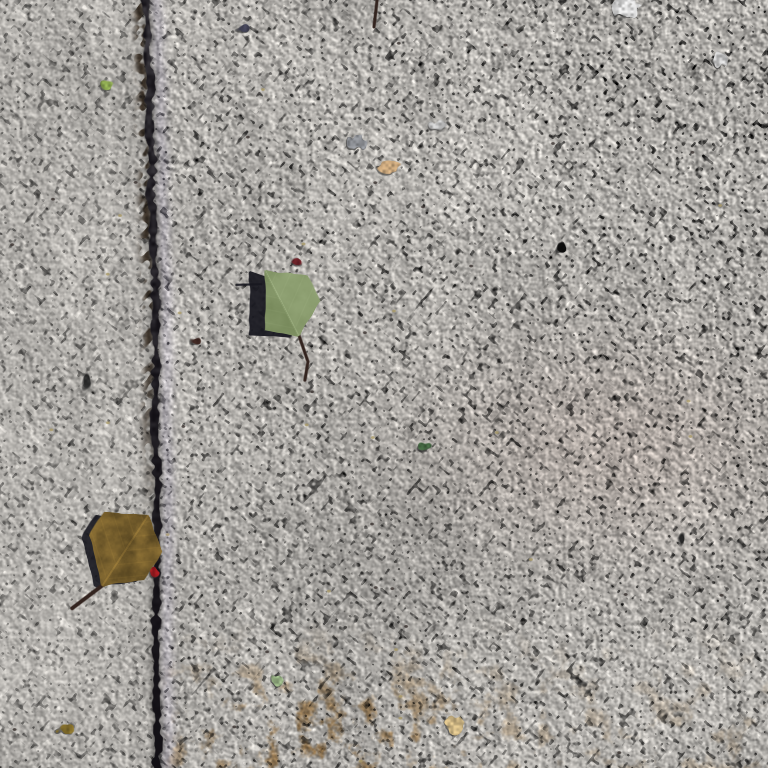
Write a three.js fragment shader that draws this texture.

```glsl
varying vec2 vUv;
vec3 col;

float hash(vec2 p) {
  vec3 q = fract(p.xyx * vec3(.1031, .103, .0973));
  q += dot(q, q.yzx + 33.33);
  return fract((q.x + q.y) * q.z);
}

float noise(vec2 p) {
  vec2 i = floor(p), f = fract(p);
  f *= f * (3. - 2. * f);
  return mix(mix(hash(i), hash(i + vec2(1, 0)), f.x),
             mix(hash(i + vec2(0, 1)), hash(i + vec2(1, 1)), f.x), f.y);
}

float fbm(vec2 p) {
  float sum = 0., amp = .5;
  for (int i = 0; i < 4; i++) {
    sum += amp * noise(p);
    p = p * 2.03 + 17.;
    amp *= .5;
  }
  return sum;
}

void paint(float d, vec3 tint, float alpha) {
  col = mix(col, tint, alpha * (1. - smoothstep(-.0012, .0012, d)));
}

float blob(vec2 center, vec2 size) {
  vec2 q = (vUv - center) / size;
  return exp(-dot(q, q));
}

float segment(vec2 a, vec2 b) {
  vec2 e = b - a, q = vUv - a;
  return length(q - e * clamp(dot(q, e) / dot(e, e), 0., 1.));
}

// Leaf frame: x across to the right, y from base towards tip
vec2 leafFrame(vec2 base, vec2 axis) {
  vec2 q = vUv - base;
  return vec2(dot(q, vec2(axis.y, -axis.x)), dot(q, axis));
}

// Each side holds base slope, tip slope and widest reach
float leaf(vec2 q, float len, vec3 left, vec3 right) {
  vec3 side = q.x < 0. ? left : right;
  float t = q.y / len;
  float width = min(min(side.x * t, side.y * (1. - t)), side.z);
  return max(abs(q.x) - width + .004 * (noise(q * 75.) - .5), max(-q.y, q.y - len));
}

float veins(vec2 q) {
  float ribs = abs(fract((q.y - abs(q.x) * .8) / .022) - .5) * .022;
  return max(1. - smoothstep(.0004, .002, abs(q.x)), .3 - .3 * smoothstep(0., .002, ribs));
}

// Ragged fragment with a shadow to its lower left; box is center, then size
void chip(vec4 box, vec3 tint) {
  vec2 q = vUv - box.xy;
  float ragged = .5 + .8 * noise(vUv * 150.), scale = min(box.z, box.w);
  paint((length((q + vec2(.002, .002)) / box.zw) - ragged) * scale, vec3(.2), .65);
  paint((length(q / box.zw) - ragged) * scale, tint * (.8 + .4 * noise(vUv * 260.)), 1.);
}

float relief(vec2 p) { return noise(p * 225.) + .6 * noise(mat2(.8, .6, -.6, .8) * p * 125. + 9.); }

void main() {
  vec2 p = vUv, turned = mat2(.77, .64, -.64, .77) * p;
  float across = p.x - .204 + .014 * p.y * p.y * p.y - .004 * (noise(vec2(3, p.y * 28.)) - .5);
  float slab = smoothstep(0., .03, across);

  // Sunlit grain, coarser towards the upper right
  float rough = mix(.75, .92 + .25 * smoothstep(.3, 1., p.x) * p.y, slab);
  float lit = relief(p) - relief(p + vec2(.0026, .0022));
  float tone = .69 + rough * (.25 * lit + .2 * (noise(turned * 340.) - .5));
  tone += .11 * (fbm(p * 9.) - .47) + .06 * (noise(p * vec2(85, 5)) - .5);
  tone -= rough * .38 * smoothstep(.68, .92, noise(turned * 205. + 40.));
  tone -= rough * .15 * smoothstep(.8, .95, noise(turned * 110. + 20.));
  tone += .1 * smoothstep(.83, .95, noise(turned * 120. + 70.));
  col = tone * vec3(1.015, 1, .975);

  // Broad stains and rust
  col *= 1. - vec3(.03, .06, .07) * blob(vec2(.8, .42), vec2(.22, .13));
  col *= 1. - .08 * blob(vec2(.48, .27), vec2(.22, .13));
  float rust = smoothstep(.48, .72, fbm(p * 48. + 5.)) * smoothstep(.22, .02, p.y) * slab;
  rust *= .25 + .75 * blob(vec2(.42, .06), vec2(.18, .12));
  col *= 1. - vec3(.25, .42, .65) * rust;

  // Sparse flecks of litter
  vec2 cell = floor(p * 24.);
  vec2 spot = .2 + .6 * vec2(hash(cell + 3.), hash(cell + 8.));
  float fleck = length((fract(p * 24.) - spot) * vec2(1, 1.4)) / 24. - .0025;
  vec3 litter = mix(vec3(.2, .17, .16), vec3(.66, .6, .4), step(.5, hash(cell + 5.)));
  paint(fleck, litter, .8 * step(.92, hash(cell)));

  // Expansion joint: pale shoulder, loose debris, dark gap
  col += vec3(.02, .015, .05) * exp(-pow(abs(across - .014) / .009, 2.));
  float debris = exp(-pow(abs(across + .009) / .008, 2.)) * smoothstep(.25, .6, p.y);
  col *= 1. - vec3(.65, .7, .75) * debris * smoothstep(.4, .65, noise(turned * vec2(150, 110)));
  float gap = abs(across) - .0015 - .006 * noise(p * vec2(90, 130));
  col *= 1. - .35 * exp(-max(gap, 0.) * 260.);
  paint(gap, vec3(.07, .06, .08) + .18 * noise(p * 170.) * p.y, 1.);

  // Stones, pits and plant scraps
  chip(vec4(.814, .988, .018, .013), vec3(.82));
  chip(vec4(.937, .922, .009, .009), vec3(.77));
  chip(vec4(.465, .816, .012, .011), vec3(.54, .55, .57));
  chip(vec4(.572, .837, .014, .006), vec3(.73));
  chip(vec4(.506, .783, .014, .009), vec3(.76, .63, .47));
  chip(vec4(.592, .053, .012, .015), vec3(.78, .69, .5));
  chip(vec4(.085, .052, .011, .008), vec3(.5, .42, .17));
  chip(vec4(.139, .889, .009, .006), vec3(.52, .62, .3));
  chip(vec4(.552, .419, .008, .005), vec3(.25, .38, .24));
  chip(vec4(.362, .115, .008, .008), vec3(.6, .7, .52));
  chip(vec4(.387, .659, .007, .004), vec3(.4, .13, .15));
  chip(vec4(.201, .255, .006, .007), vec3(.6, .1, .12));
  chip(vec4(.732, .678, .006, .006), vec3(.05));
  chip(vec4(.319, .963, .009, .005), vec3(.25, .25, .32));
  chip(vec4(.255, .556, .006, .005), vec3(.24, .15, .13));
  chip(vec4(.113, .504, .005, .011), vec3(.17));
  chip(vec4(.888, .297, .004, .008), vec3(.15));
  vec3 bark = vec3(.2, .14, .12), dark = vec3(.09, .09, .12);
  paint(segment(vec2(.491, 1), vec2(.487, .965)) - .002, bark, 1.);

  // Green leaf with its shadow and bent stem
  vec3 left = vec3(.13, .05, .039), right = vec3(.16, .14, .046);
  vec2 q = leafFrame(vec2(.378, .5615), vec2(-.53, .848));
  paint(leaf(q, .1, vec3(.15, .065, .045), right * .7), dark, .93);
  paint(segment(vec2(.308, .629), vec2(.34, .63)) - .0015, dark, .9);
  vec2 bend = vec2(.401, .529);
  paint(min(segment(vec2(.389, .564), bend), segment(bend, vec2(.397, .505))) - .002, bark, 1.);
  q = leafFrame(vec2(.389, .5625), vec2(-.457, .889));
  vec3 green = vec3(.5, .57, .39) + .1 * fbm(p * 45.) + .05 * veins(q) - .05 * step(q.x, 0.);
  paint(leaf(q, .096, left, right), green, 1.);

  // Brown leaf with its shadow and straight stem
  left = vec3(.12, .2, .05);
  right = vec3(.125, .15, .041);
  q = leafFrame(vec2(.133, .237), vec2(.546, .838));
  paint(leaf(q + vec2(.007, .006), .105, left, right), dark, .9);
  paint(segment(vec2(.135, .239), vec2(.094, .208)) - .0025, bark, 1.);
  vec3 brown = vec3(.45, .36, .17) * (.6 + .8 * fbm(p * 60.)) + vec3(.09, .07, .03) * veins(q);
  paint(leaf(q, .11, left, right), brown, 1.);

  gl_FragColor = vec4(clamp(col, 0., 1.), 1);
}
```
